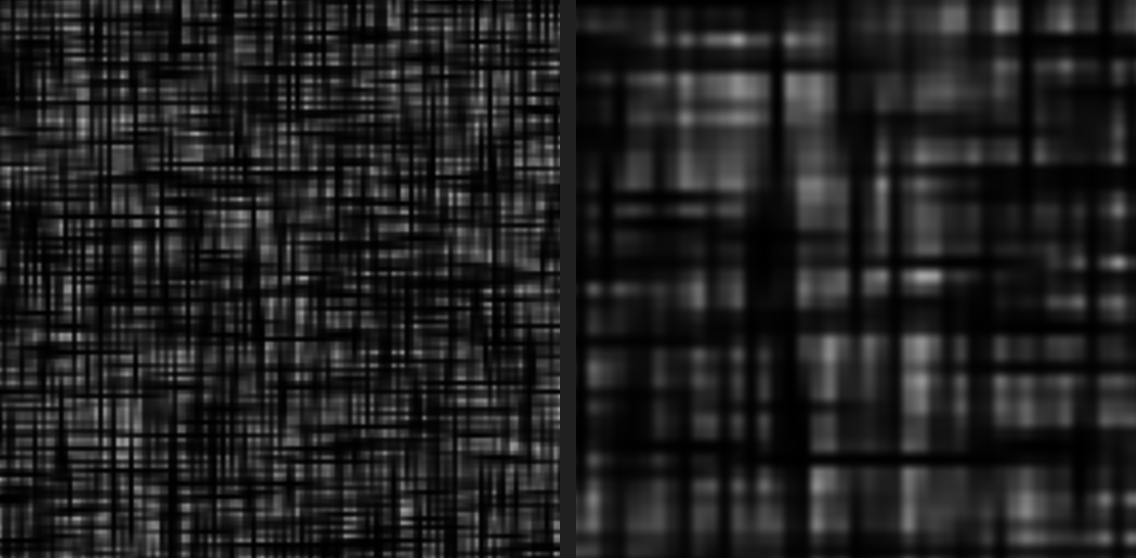
Left, the full canvas; right, a detail of the centre.
Reproduce this texture procedurally as a WebGL 1 fragment shader.

```glsl
precision highp float;
// Dark woven cloth: soft grey flecks where bright warp and weft threads cross.
// Two stretched value noises, one per thread direction, are multiplied,
// then a power curve deepens the gaps between the threads.

#define THREADS 128.0     // threads across the canvas
#define STREAKS 10.0      // brightness changes along one thread
#define CONTRAST 1.27     // exponent of the tone curve
#define GAIN 0.69         // brightness of the strongest crossing
#define WARP_SEED 17.0
#define WEFT_SEED 61.0

uniform vec2 u_resolution;

// Sine-free hash of a lattice point, 0 to 1
float hash(vec2 cell, float seed) {
  vec3 q = fract(vec3(cell.xyx + seed) * vec3(0.1031, 0.1030, 0.0973));
  q += dot(q, q.yzx + 33.33);
  return fract((q.x + q.y) * q.z);
}

// Brightness along a single thread, shifted by its own random phase
float threadTone(float thread, float along, float seed) {
  float t = along * STREAKS + hash(vec2(thread, 3.0), seed + 200.0);
  float cell = floor(t);
  float start = hash(vec2(thread, cell), seed);
  float end = hash(vec2(thread, cell + 1.0), seed);
  return mix(start, end, smoothstep(0.0, 1.0, t - cell));
}

// Parallel threads blended smoothly into their neighbours
float threadLayer(float across, float along, float seed) {
  float t = across * THREADS;
  float thread = floor(t);
  float near = threadTone(thread, along, seed);
  float next = threadTone(thread + 1.0, along, seed);
  return mix(near, next, smoothstep(0.0, 1.0, t - thread));
}

void main() {
  vec2 p = gl_FragCoord.xy / u_resolution.x;

  // Vertical warp and horizontal weft
  float warp = threadLayer(p.x, p.y, WARP_SEED);
  float weft = threadLayer(p.y, p.x, WEFT_SEED);

  // Light shows only where both threads are bright
  float grey = GAIN * pow(warp * weft, CONTRAST);
  gl_FragColor = vec4(vec3(grey), 1.0);
}
```
